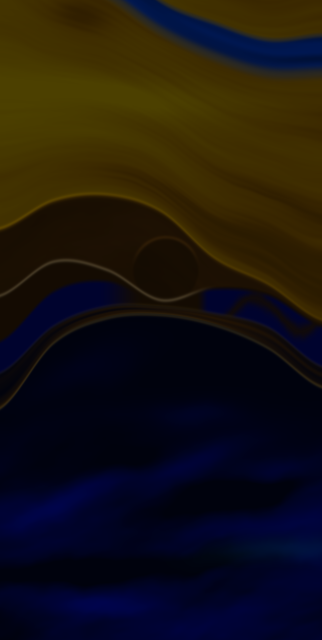
Reproduce this background procedurally as a Shadertoy shader.

```glsl
// Dark marbled paint: golden folds and a blue ribbon above a deep blue pool.

const vec3 GOLD = vec3(0.29, 0.24, 0.0);
const vec3 AMBER = vec3(0.22, 0.14, 0.0);
const vec3 BROWN = vec3(0.11, 0.063, 0.01);
const vec3 NAVY = vec3(0.0, 0.008, 0.05);
const vec3 BLUE = vec3(0.0, 0.015, 0.29);
const vec3 RIBBON = vec3(0.0, 0.075, 0.26);
const vec3 SILVER = vec3(0.20, 0.19, 0.15);

float hash(vec2 p) {
    return fract(sin(dot(p, vec2(127.1, 311.7))) * 43758.5453);
}

float noise(vec2 p) {
    vec2 i = floor(p), f = fract(p);
    f = f * f * (3.0 - 2.0 * f);
    return mix(mix(hash(i), hash(i + vec2(1, 0)), f.x),
               mix(hash(i + vec2(0, 1)), hash(i + vec2(1, 1)), f.x), f.y);
}

float fbm(vec2 p) {
    float sum = 0.0, gain = 0.5;
    for (int i = 0; i < 4; i++) {
        sum += gain * noise(p);
        p = p * 2.03 + 7.1;
        gain *= 0.5;
    }
    return sum;
}

// Smooth height profile through seven evenly spaced knots.
float profile(float x, float k[7]) {
    float s = clamp(x, 0.0, 0.9999) * 6.0;
    int i = int(s);
    float f = fract(s);
    float a = k[max(i - 1, 0)], b = k[i], c = k[i + 1], d = k[min(i + 2, 6)];
    return b + 0.5 * f * (c - a + f * (2.0 * a - 5.0 * b + 4.0 * c - d
                                     + f * (3.0 * (b - c) + d - a)));
}

float below(float d, float soft) { return smoothstep(-soft, soft, d); }
float line(float d, float width) { return exp(-d * d / (width * width)); }

// Soft sheared ellipse.
float blob(vec2 p, vec2 center, vec2 radius, float slope) {
    vec2 d = p - center;
    d.y -= slope * d.x;
    d /= radius;
    return exp(-dot(d, d));
}

// Flowing golden bands; s runs from the ribbon (0) to the crest (1).
vec3 goldField(vec2 p, float s) {
    float bend = s + 0.08 * (fbm(p * vec2(2.5, 5.0)) - 0.5);
    float bands = fbm(vec2(p.x * 1.3, bend * 9.0));
    float fine = noise(vec2(p.x * 2.0, bend * 55.0));
    float light = 0.72 - 0.45 * p.x + 0.9 * (bands - 0.47) + 0.12 * (fine - 0.5);
    light += 0.35 * blob(p, vec2(0.05, 0.17), vec2(0.25, 0.1), 0.0);
    light += 0.55 * blob(p, vec2(0.48, 0.155), vec2(0.3, 0.03), 0.05);
    light -= 0.6 * blob(p, vec2(0.25, 0.025), vec2(0.12, 0.03), 0.1);
    light -= 0.35 * blob(p, vec2(0.85, 0.36), vec2(0.3, 0.08), 0.2);
    light -= 0.35 * line(s - 0.88, 0.08);
    vec3 col = mix(AMBER, GOLD, clamp(light, 0.0, 1.1));
    return col * (0.72 + 0.28 * smoothstep(-0.35, 0.3, light));
}

// Blue smoke drifting through the dark pool.
vec3 pool(vec2 p) {
    vec2 w = p + vec2(0.12, 0.035) * (vec2(fbm(p * vec2(4, 9)), fbm(p * vec2(5, 8) + 9.0)) - 0.47);
    float smoke = fbm(vec2(w.x * 3.0, (w.y + 0.12 * w.x) * 15.0));
    float depth = smoothstep(0.58, 0.88, p.y);
    float light = depth * (0.28 + 1.3 * (smoke - 0.42));
    light += 0.2 * blob(w, vec2(0.25, 0.58), vec2(0.16, 0.03), -0.2);
    light += 0.3 * blob(w, vec2(0.6, 0.645), vec2(0.14, 0.02), 0.0);
    light += 0.65 * blob(w, vec2(0.19, 0.785), vec2(0.21, 0.024), -0.22);
    light += 0.4 * blob(w, vec2(0.56, 0.735), vec2(0.2, 0.022), -0.22);
    light += 0.35 * blob(w, vec2(0.82, 0.74), vec2(0.12, 0.02), -0.1);
    light += 0.4 * blob(w, vec2(0.8, 0.82), vec2(0.3, 0.018), -0.05);
    light += 0.45 * blob(w, vec2(0.2, 0.945), vec2(0.35, 0.022), 0.03);
    light += 0.3 * blob(w, vec2(0.75, 0.96), vec2(0.3, 0.04), -0.1);
    light -= 0.7 * blob(w, vec2(0.75, 0.775), vec2(0.18, 0.02), -0.08);
    light -= 0.4 * blob(w, vec2(0.4, 0.725), vec2(0.1, 0.018), -0.1);
    light -= 0.45 * blob(w, vec2(0.3, 0.895), vec2(0.5, 0.018), -0.05);
    vec3 col = mix(NAVY, BLUE, clamp(light, 0.0, 1.15));
    return col + vec3(0.0, 0.06, 0.07) * blob(w, vec2(0.9, 0.855), vec2(0.2, 0.018), -0.04);
}

void mainImage(out vec4 fragColor, in vec2 fragCoord) {
    // p.y grows downward from the top edge.
    vec2 p = fragCoord / iResolution.xy;
    p.y = 1.0 - p.y;
    float x = p.x, y = p.y;

    float ribbonTop = y - profile(x, float[7](-0.2, -0.13, -0.07, 0.002, 0.036, 0.062, 0.055));
    float ribbonLow = y - profile(x, float[7](-0.12, -0.05, -0.01, 0.048, 0.088, 0.114, 0.114));
    float crest = y - profile(x, float[7](0.358, 0.314, 0.305, 0.331, 0.404, 0.445, 0.501));
    float fold = y - profile(x, float[7](0.462, 0.409, 0.422, 0.469, 0.449, 0.458, 0.508));
    float inlet = y - profile(x, float[7](0.534, 0.456, 0.44, 0.471, 0.452, 0.462, 0.51));
    float strand = y - profile(x, float[7](0.583, 0.51, 0.479, 0.479, 0.49, 0.512, 0.573));
    float shore = y - profile(x, float[7](0.638, 0.536, 0.497, 0.492, 0.508, 0.544, 0.605));

    // Gold field and blue ribbon with pale rims.
    vec3 col = goldField(p, ribbonLow / (ribbonLow - crest));
    float ribbon = below(ribbonTop, 0.006) * (1.0 - below(ribbonLow, 0.014));
    col = mix(col, RIBBON * (0.75 + 0.5 * noise(vec2(x * 3.0, ribbonLow * 90.0))), ribbon);
    col = mix(col, SILVER, 0.5 * line(ribbonLow, 0.009) + 0.4 * line(ribbonTop, 0.004));

    // Brown folds and a rounded drop.
    float grain = fbm(vec2(x * 3.0, crest * 18.0));
    col = mix(col, BROWN * (0.75 + 0.5 * grain), below(crest, 0.003));
    col += vec3(0.13, 0.10, 0.0) * line(crest, 0.004) * (1.0 - 0.6 * x);
    float drop = length((p - vec2(0.515, 0.422)) * vec2(0.505, 1.0)) - 0.051;
    float dropMask = below(crest, 0.003) * (1.0 - below(fold, 0.003));
    col *= 1.0 - 0.22 * dropMask * (1.0 - below(drop, 0.003));
    col += vec3(0.07, 0.045, 0.01) * dropMask * line(drop, 0.003) * smoothstep(0.42, 0.38, y);

    // Blue inlets, split by brown tendrils on the right.
    col = mix(col, BROWN * 0.7, below(fold, 0.003));
    float tendril = line(y - 0.493 - 0.025 * sin(x * 22.0) + 0.03 * (fbm(p * 14.0) - 0.5), 0.012);
    float pocket = smoothstep(0.61, 0.65, x);
    float inletMask = below(inlet, 0.005) * max(1.0 - smoothstep(0.3, 0.45, x), pocket);
    col = mix(col, mix(NAVY, BLUE, 0.55), inletMask * (1.0 - 0.8 * tendril * pocket));
    col += SILVER * 0.8 * line(fold, 0.003) * (1.0 - smoothstep(0.55, 0.68, x));

    // Gold strands along the shore, then the pool.
    float streaks = noise(vec2(x * 3.0, strand / max(strand - shore, 0.004) * 5.0));
    col = mix(col, mix(NAVY, BROWN * 1.25, streaks), below(strand, 0.004));
    col = mix(col, pool(p), below(shore, 0.004));
    col += vec3(0.12, 0.10, 0.03) * (line(shore, 0.003) + 0.4 * line(strand, 0.003));

    fragColor = vec4(clamp(col, 0.0, 1.0), 1.0);
}
```
